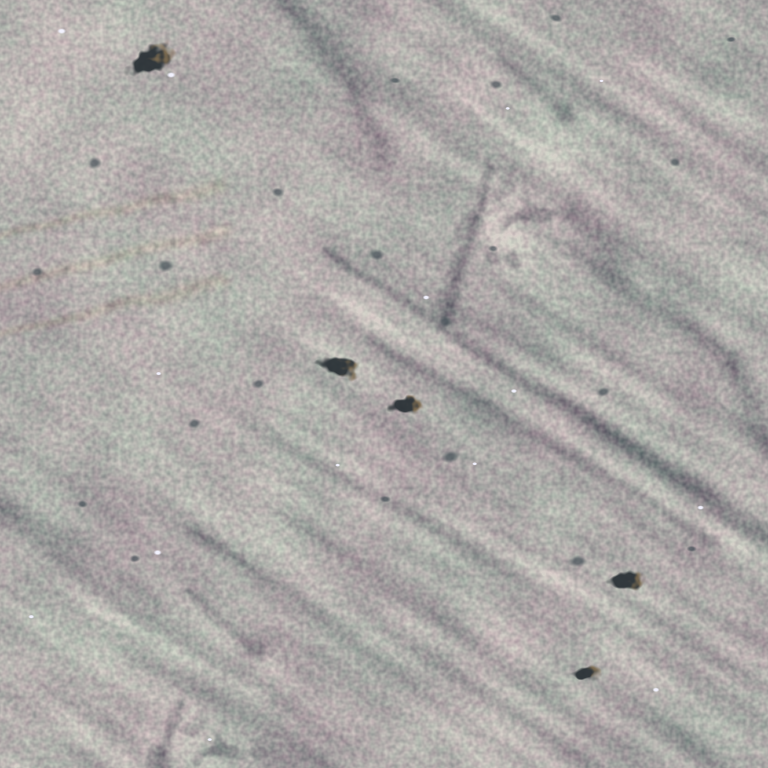
This texture is drawn by a Shadertoy shader. Its source:

```glsl
const vec3 SHADOW = vec3(0.435, 0.430, 0.460);
const vec3 SUNLIT = vec3(0.770, 0.757, 0.735);
const vec3 STONE = vec3(0.15, 0.18, 0.20);
const vec3 RUST = vec3(0.46, 0.39, 0.28);
const vec2 TRACK_DIR = vec2(0.838, -0.546);
const vec2 PRINT_STEP = vec2(-0.404, -0.697);

vec2 hash2(vec2 p) {
    vec3 h = fract(p.xyx * vec3(0.1031, 0.1030, 0.0973));
    h += dot(h, h.yzx + 33.33);
    return fract((h.xx + h.yz) * h.zy);
}

float corner(vec2 cell, vec2 offset, vec2 f) {
    float angle = 6.2832 * hash2(cell + offset).x;
    return dot(vec2(cos(angle), sin(angle)), f - offset);
}

// Gradient noise, roughly -0.7 to 0.7
float noise(vec2 p) {
    vec2 i = floor(p), f = p - i;
    vec2 u = f * f * f * (f * (f * 6.0 - 15.0) + 10.0);
    float low = mix(corner(i, vec2(0, 0), f), corner(i, vec2(1, 0), f), u.x);
    float high = mix(corner(i, vec2(0, 1), f), corner(i, vec2(1, 1), f), u.x);
    return mix(low, high, u.y);
}

float blob(vec2 p, vec2 center, float radius) {
    vec2 d = (p - center) / radius;
    return exp(-dot(d, d));
}

// Soft line that widens from a to b
float stroke(vec2 p, vec2 a, vec2 b, float width) {
    vec2 e = b - a;
    float t = clamp(dot(p - a, e) / dot(e, e), 0.0, 1.0);
    return blob(p, a + e * t, width * mix(0.6, 1.1, t));
}

float scatter(vec2 p, float cells, float chance, float radius) {
    vec2 cell = floor(p * cells);
    vec2 center = (cell + 0.2 + 0.6 * hash2(cell + 17.0)) / cells;
    vec2 dice = hash2(cell + 71.0);
    float r = radius * mix(0.6, 1.2, dice.y);
    float d = length((p - center) * vec2(0.8, 1.2));
    return step(dice.x, chance) * (1.0 - smoothstep(r * 0.4, r * 1.4, d));
}

// Fine parallel ridges pressed along the track direction
float ridges(vec2 p) {
    float along = dot(p, TRACK_DIR);
    float across = dot(p, vec2(-TRACK_DIR.y, TRACK_DIR.x));
    float bend = noise(vec2(along * 1.8, across * 6.0));
    float wave = sin(across * 130.0 + 6.0 * bend);
    float power = 0.5 + noise(vec2(along * 2.5, across * 9.0) + 8.0);
    return 0.13 * wave * power
         + 0.40 * noise(vec2(along * 2.6, across * 24.0) + 3.0)
         + 0.20 * noise(vec2(along * 9.0, across * 48.0));
}

// Heel edge, lumpy tread and neighbouring scuffs
float footprint(vec2 p) {
    float lumps = smoothstep(0.05, 0.35, noise(p * 34.0 + 5.0));
    float tread = blob(p, vec2(0.67, 0.70), 0.065);
    float tone = 0.18 * tread - 0.65 * tread * lumps;
    tone -= 0.50 * stroke(p, vec2(0.637, 0.78), vec2(0.585, 0.59), 0.011);
    tone -= 0.35 * stroke(p, vec2(0.65, 0.925), vec2(0.74, 0.85), 0.010);
    tone -= 0.35 * blob(p, vec2(0.738, 0.855), 0.018);
    tone -= 0.25 * stroke(p, vec2(0.75, 0.72), vec2(0.80, 0.65), 0.022);
    tone += 0.20 * stroke(p, vec2(0.52, 0.91), vec2(0.74, 0.79), 0.009);
    return tone;
}

// Long wheel grooves and the sweeping hollows beside them
float grooves(vec2 p) {
    float tone = -0.52 * stroke(p, vec2(0.43, 0.667), vec2(1.01, 0.295), 0.012);
    tone -= 0.38 * stroke(p, vec2(0.48, 0.56), vec2(0.93, 0.295), 0.010);
    tone += 0.20 * stroke(p, vec2(0.43, 0.62), vec2(0.97, 0.285), 0.011);
    tone -= 0.38 * stroke(p, vec2(0.37, 1.0), vec2(0.47, 0.88), 0.022);
    tone -= 0.28 * stroke(p, vec2(0.46, 0.89), vec2(0.50, 0.79), 0.014);
    tone -= 0.30 * stroke(p, vec2(0.86, 0.62), vec2(0.95, 0.53), 0.018);
    tone -= 0.35 * stroke(p, vec2(0.95, 0.53), vec2(1.01, 0.41), 0.018);
    tone -= 0.30 * stroke(p, vec2(0.25, 0.31), vec2(0.46, 0.18), 0.010);
    return tone - 0.22 * stroke(p, vec2(0.0, 0.34), vec2(0.2, 0.22), 0.020);
}

// Leaf-shaped stone, dark at its tip and rusty at its blunt end
vec3 addStone(vec3 color, vec2 p, vec4 stone) {
    vec2 q = p - stone.xy;
    float c = cos(stone.w), s = sin(stone.w);
    q = vec2(c * q.x + s * q.y, c * q.y - s * q.x) / stone.z;
    float narrow = 2.1 - 0.8 * clamp(q.x, -1.0, 1.0);
    float d = length(q * vec2(1.0, narrow)) + 0.5 * noise(p * 90.0);
    vec3 body = mix(STONE, RUST, smoothstep(0.2, 1.0, q.x + noise(p * 110.0)));
    return mix(color, body, 0.92 * (1.0 - smoothstep(0.65, 1.15, d)));
}

void mainImage(out vec4 fragColor, in vec2 fragCoord) {
    vec2 p = fragCoord / iResolution.y;
    vec2 warped = p + 0.010 * vec2(noise(p * 14.0), noise(p * 14.0 + 40.0));

    // Broad light and pressed relief
    float worn = smoothstep(0.22, 0.50, length(p - vec2(0.10, 0.77)));
    worn *= 1.0 - 0.8 * blob(p, vec2(0.53, 0.74), 0.09);
    float tone = 0.72 + 0.16 * noise(p * 4.0) + 0.20 * noise(p * 13.0);
    tone += 0.13 * blob(p, vec2(0.12, 0.86), 0.20) + 0.08 * blob(p, vec2(0.25, 0.55), 0.2);
    tone += mix(0.15, 1.0, worn) * ridges(p) + grooves(warped);
    for (int i = 0; i < 2; i++) tone += footprint(warped - PRINT_STEP * float(i));

    // Beaded ripples on the smooth side
    float beads = 0.0;
    for (int i = 0; i < 3; i++) {
        vec2 start = vec2(-0.02, 0.56 + 0.063 * float(i));
        beads += stroke(warped, start, start + vec2(0.31, 0.075), 0.009);
    }
    tone -= beads * (0.08 + 0.5 * noise(p * 65.0));

    // Sand grain with a faint green and pink mottling
    tone += 0.34 * noise(p * 125.0) + 0.24 * noise(p * 210.0 + 9.0);
    vec3 color = mix(SHADOW, SUNLIT, clamp(tone, -0.3, 1.2));
    color += vec3(-0.03, 0.025, -0.005) * (noise(p * 100.0 + 60.0) + noise(p * 9.0 + 30.0));
    color += vec3(0.015, 0.0, -0.025) * beads;

    // Crumbs, stones and glints
    color = mix(color, STONE * 1.6, 0.65 * scatter(warped, 13.0, 0.13, 0.006));
    vec4 stones[5] = vec4[5](
        vec4(0.195, 0.920, 0.032, 0.45), vec4(0.440, 0.523, 0.025, -0.25),
        vec4(0.527, 0.472, 0.022, 0.10), vec4(0.814, 0.244, 0.023, 0.05),
        vec4(0.762, 0.123, 0.017, 0.10));
    for (int i = 0; i < 5; i++) color = addStone(color, p, stones[i]);
    color = mix(color, vec3(0.95, 0.95, 1.0), scatter(p + 3.0, 17.0, 0.035, 0.0032));
    fragColor = vec4(color, 1.0);
}
```
